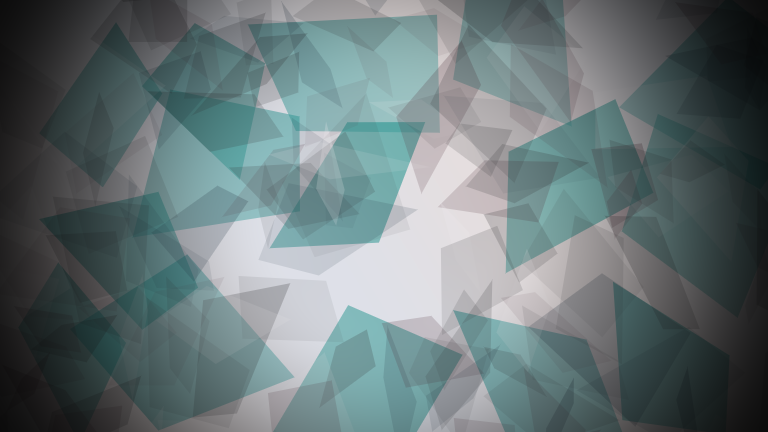
A WebGL 2 fragment shader for this background:

```glsl
#version 300 es
precision highp float;
// Overlapping translucent teal and grey shards on pale grey, darkened towards the edges.

uniform vec2 u_resolution;
out vec4 fragColor;

const float PI = 3.14159;

vec4 hash4(float n) {
    return fract(sin(n * vec4(12.9898, 78.233, 39.425, 53.117) + 1.7) * 43758.55);
}

// Coverage of a convex quad whose corners lie on a rotated ellipse.
float shard(vec2 p, float size, float squash, float turn, vec4 jitter) {
    if (length(p) > size) return 0.0;
    float c = cos(turn), s = sin(turn);
    vec2 q = vec2(c * p.x + s * p.y, (c * p.y - s * p.x) / squash);
    vec4 corner = (vec4(0.0, 1.0, 2.0, 3.0) + 0.7 * (jitter - 0.5)) * PI * 0.5;
    float d = -1.0;
    for (int k = 0; k < 4; k++) {
        float a = corner[k];
        float b = k < 3 ? corner[k + 1] : corner[0] + 2.0 * PI;
        vec2 normal = vec2(cos(0.5 * (a + b)), sin(0.5 * (a + b)));
        float edge = dot(q, normal) - size * cos(0.5 * (b - a));
        d = max(d, edge / length(normal / vec2(1.0, squash)));
    }
    // Slight fade along the long axis.
    return clamp(0.5 - d * u_resolution.y, 0.0, 1.0) * (0.92 + 0.16 * q.x / size);
}

void main() {
    vec2 p = gl_FragCoord.xy / u_resolution.y;
    float aspect = u_resolution.x / u_resolution.y;

    // Pale ground with a soft cool-to-warm drift
    vec3 color = mix(vec3(0.87, 0.88, 0.91), vec3(0.90, 0.87, 0.87),
                     0.5 + 0.5 * sin(5.0 * p.x + 3.0 * p.y));

    // Large teal sheets on a jittered 5 by 3 grid
    for (int i = 0; i < 15; i++) {
        float n = float(i);
        vec4 place = hash4(n + 3.0);
        vec4 form = hash4(n + 41.0);
        vec2 cell = vec2(mod(n, 5.0), floor(n / 5.0));
        vec2 center = (cell + 0.5 + 0.6 * (place.xy - 0.5)) * vec2(aspect / 5.0, 1.0 / 3.0);
        float cover = shard(p - center, mix(0.19, 0.27, place.z), mix(0.55, 0.9, place.w),
                            form.x * PI, hash4(n + 87.0));
        vec3 teal = mix(vec3(0.10, 0.56, 0.53), vec3(0.20, 0.60, 0.60), form.y);
        color = mix(color, teal, cover * mix(0.42, 0.56, form.z));
    }

    // Smaller smoky shards, some slender, a few pale
    for (int i = 0; i < 130; i++) {
        float n = float(i);
        vec4 place = hash4(n + 151.0);
        vec4 form = hash4(n + 307.0);
        vec2 center = (place.xy * 1.1 - 0.05) * vec2(aspect, 1.0);
        float cover = shard(p - center, mix(0.08, 0.21, place.z), mix(0.2, 0.95, place.w),
                            form.x * PI, hash4(n + 503.0));
        vec3 tint = form.y < 0.45 ? vec3(0.22, 0.22, 0.23)
                  : form.y < 0.65 ? vec3(0.34, 0.22, 0.26)
                  : form.y < 0.84 ? vec3(0.15, 0.22, 0.28)
                  : vec3(0.93, 0.92, 0.93);
        color = mix(color, tint, cover * mix(0.08, 0.24, form.z));
    }

    // Round vignette
    float radius = length(p - 0.5 * vec2(aspect, 1.0));
    color *= 1.0 - 0.95 * smoothstep(0.25, 1.05, radius);

    fragColor = vec4(color, 1.0);
}
```
